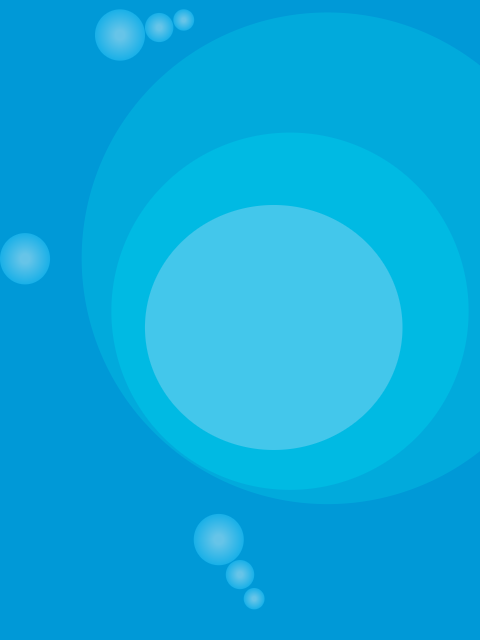
A WebGL 2 fragment shader for this background:

```glsl
#version 300 es
precision highp float;
// Flat blue backdrop with three nested off-centre discs and small glowing bubbles.
// Every shape is an antialiased ellipse distance; bubbles add a radial gradient
// and are laid out in short chains. Lengths are in canvas heights, origin lower left.

uniform vec2 u_resolution;
out vec4 fragColor;

// Colours
const vec3 BACKDROP    = vec3(0.000, 0.600, 0.843);
const vec3 OUTER_BLUE  = vec3(0.004, 0.667, 0.863);
const vec3 MIDDLE_CYAN = vec3(0.000, 0.729, 0.890);
const vec3 INNER_PALE  = vec3(0.263, 0.780, 0.922);
const vec3 BUBBLE_RIM  = vec3(0.095, 0.690, 0.910);
const vec3 BUBBLE_CORE = vec3(0.400, 0.770, 0.910);

// Discs: centre and radii
const vec4 OUTER_DISC  = vec4(0.5117, 0.5964, 0.3841, 0.3841);
const vec4 MIDDLE_DISC = vec4(0.4531, 0.5137, 0.2791, 0.2791);
const vec4 INNER_DISC  = vec4(0.4277, 0.4883, 0.2012, 0.1914);

// Bubble radii and positions along a chain, from the head to the tail
const float BUBBLE_RADIUS[3] = float[3](0.0391, 0.0222, 0.0163);
const float CHAIN_POSITION[3] = float[3](0.0, 1.0, 1.65);
const float BUBBLE_STRETCH = 1.025;
const float CORE_SIZE = 0.18;

// Approximate signed distance to an axis-aligned ellipse
float ellipseDistance(vec2 p, vec4 disc) {
    return (length((p - disc.xy) / disc.zw) - 1.0) * min(disc.z, disc.w);
}

// Coverage with an edge one pixel wide
float coverage(float distanceToEdge) {
    return clamp(0.5 - distanceToEdge * u_resolution.y, 0.0, 1.0);
}

vec3 paintDisc(vec3 base, vec2 p, vec4 disc, vec3 colour) {
    return mix(base, colour, coverage(ellipseDistance(p, disc)));
}

// Bubble fading from a pale core to a saturated rim
vec3 paintBubble(vec3 base, vec2 p, vec2 centre, float radius) {
    vec2 radii = radius * vec2(1.0, BUBBLE_STRETCH);
    float t = length((p - centre) / radii);
    vec3 glow = mix(BUBBLE_CORE, BUBBLE_RIM, clamp((t - CORE_SIZE) / (1.0 - CORE_SIZE), 0.0, 1.0));
    return paintDisc(base, p, vec4(centre, radii), glow);
}

// Row of shrinking bubbles; bend shifts the last one off the line
vec3 paintChain(vec3 base, vec2 p, vec2 head, vec2 stride, vec2 bend, int count) {
    for (int i = 0; i < count; i++) {
        vec2 centre = head + stride * CHAIN_POSITION[i] + bend * float(i / 2);
        base = paintBubble(base, p, centre, BUBBLE_RADIUS[i]);
    }
    return base;
}

void main() {
    vec2 p = gl_FragCoord.xy / u_resolution.y;

    // Nested discs, largest first
    vec3 colour = BACKDROP;
    colour = paintDisc(colour, p, OUTER_DISC, OUTER_BLUE);
    colour = paintDisc(colour, p, MIDDLE_DISC, MIDDLE_CYAN);
    colour = paintDisc(colour, p, INNER_DISC, INNER_PALE);

    // Upper chain, lone bubble on the left, lower chain
    colour = paintChain(colour, p, vec2(0.1875, 0.9453), vec2(0.0612, 0.0117), vec2(-0.0014, 0.0042), 3);
    colour = paintChain(colour, p, vec2(0.0391, 0.5957), vec2(0.0), vec2(0.0), 1);
    colour = paintChain(colour, p, vec2(0.3418, 0.1569), vec2(0.0332, -0.0547), vec2(0.0005, -0.0021), 3);

    fragColor = vec4(colour, 1.0);
}
```
